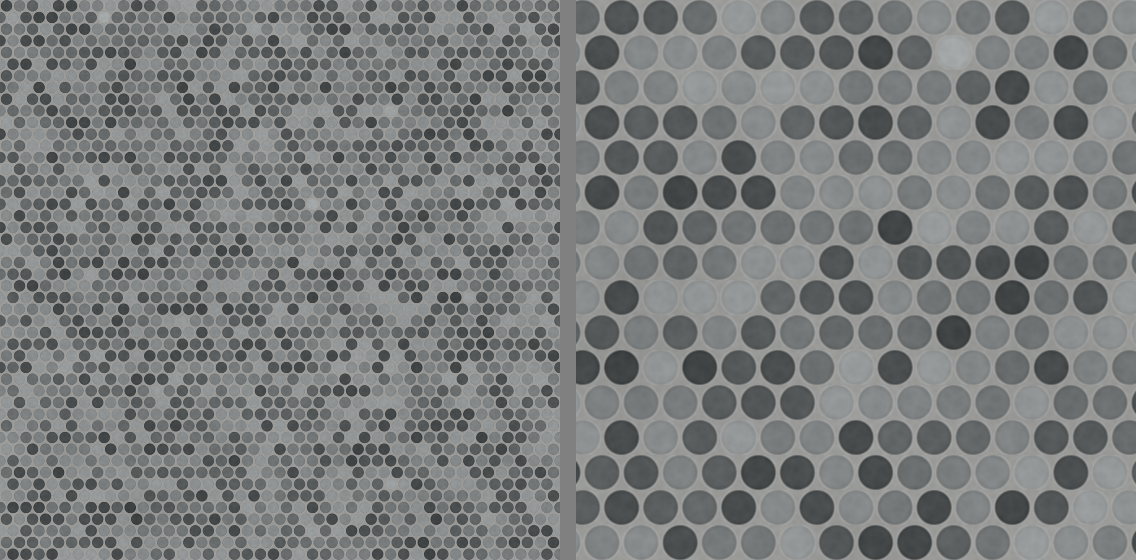
Left, the full canvas; right, a detail of the centre.
A WebGL 2 fragment shader for this texture:

```glsl
#version 300 es
precision highp float;
// Penny-round mosaic: 43 by 48 staggered round tiles in mixed greys, set in
// pale grout. Each tile hashes its own tone; layered sines add broad stains
// and cellular noise adds fine mottling. The whole sheet wraps at its borders.

uniform vec2 u_resolution;
out vec4 fragColor;

const vec2 GRID = vec2(43.0, 48.0);
const float TAU = 6.2831853;

float hash(vec2 p) {
    vec3 q = fract(p.xyx * vec3(0.1031, 0.1030, 0.0973));
    q += dot(q, q.yzx + 33.33);
    return fract((q.x + q.y) * q.z);
}

// Distance to the nearest scattered point, wrapping after "period" cells
float cellular(vec2 uv, float period) {
    vec2 p = uv * period, cell = floor(p);
    float nearest = 2.0;
    for (int y = -1; y <= 1; y++)
    for (int x = -1; x <= 1; x++) {
        vec2 c = cell + vec2(x, y);
        vec2 id = mod(c, period);
        vec2 point = c + vec2(hash(id + 17.0), hash(id + 91.0));
        nearest = min(nearest, distance(p, point));
    }
    return nearest;
}

// Broad soft stains from warped sines with whole-number frequencies
float stains(vec2 uv) {
    vec2 p = uv * TAU;
    float sum = 0.0, weight = 0.5;
    for (int i = 0; i < 4; i++) {
        float k = float(i);
        vec2 f = vec2(2.0 + k * 2.0, 3.0 + k);
        sum += weight * sin(f.x * p.x + k * 1.7 + 1.4 * sin(p.y * f.y + k))
                      * sin(f.y * p.y + k * 2.3 + 1.2 * sin(p.x * f.x));
        weight *= 0.65;
    }
    return sum;
}

void main() {
    vec2 uv = gl_FragCoord.xy / u_resolution;

    // Alternate rows shift by half a tile
    vec2 p = uv * GRID;
    float row = floor(p.y);
    p.x += 0.5 * mod(row + 1.0, 2.0);
    vec2 id = vec2(mod(floor(p.x), GRID.x), row);
    vec2 local = (fract(p) - 0.5) * vec2(1.0, GRID.x / GRID.y);
    float edge = length(local) - 0.442;
    float soft = max(0.035, 0.6 * GRID.x / u_resolution.x);

    float mottle = cellular(uv, 110.0) - 0.5;
    float grain = cellular(uv, 230.0) - 0.5;
    float stain = stains(uv);

    // Tile tone: loose steps from charcoal to pale grey, with a few bright ones
    float pick = hash(id + 5.0);
    float level = (floor(pick * 6.0) + 0.8 * hash(id + 43.0)) / 5.8;
    float tone = mix(0.265, 0.605, level);
    tone += 0.06 * step(0.97, hash(id + 71.0)) * level;
    vec3 tile = tone + vec3(-0.008, 0.004, 0.008);
    tile += 0.035 * mottle + 0.02 * grain + 0.022 * stain;
    tile -= 0.025 * smoothstep(-0.12, -0.02, edge);

    // Pale grout, brightest where it rings each tile
    vec3 grout = vec3(0.595, 0.598, 0.590) + 0.02 * stain + 0.03 * grain;
    grout += 0.035 * (1.0 - smoothstep(0.0, 0.07, abs(edge - 0.015)));

    vec3 color = mix(tile, grout, smoothstep(-soft, soft, edge));
    fragColor = vec4(color, 1.0);
}
```
